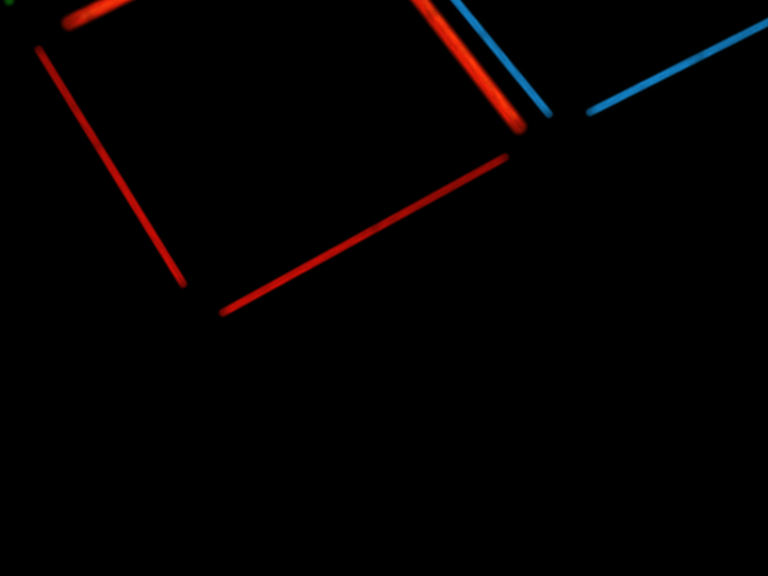
Reproduce this background procedurally as a Shadertoy shader.

```glsl
// Glowing red and blue light tubes forming tilted frames on a black field.

#define RED vec3(0.70, 0.045, 0.018)
#define HOT_RED vec3(0.84, 0.10, 0.025)
#define BLUE vec3(0.07, 0.47, 0.72)
#define GREEN vec3(0.03, 0.30, 0.03)
#define THIN 0.0095
#define THICK 0.0175
#define GRAIN 0.22
#define HALO 0.018

// Gradient noise, roughly -0.7 to 0.7
vec2 hashGradient(vec2 cell) {
    vec2 h = vec2(dot(cell, vec2(127.1, 311.7)), dot(cell, vec2(269.5, 183.3)));
    return 2.0 * fract(sin(h) * 43758.545) - 1.0;
}

float gradientNoise(vec2 p) {
    vec2 i = floor(p), f = fract(p);
    vec2 u = f * f * (3.0 - 2.0 * f);
    vec2 e = vec2(1.0, 0.0);
    float low = mix(dot(hashGradient(i), f),
                    dot(hashGradient(i + e.xy), f - e.xy), u.x);
    float high = mix(dot(hashGradient(i + e.yx), f - e.yx),
                     dot(hashGradient(i + e.xx), f - e.xx), u.x);
    return mix(low, high, u.y);
}

// Soft capsule from a to b; gain is the brightness at each end,
// seam is the place along the tube of a faint joint
vec3 tube(vec2 p, vec2 a, vec2 b, float radius, vec3 color, vec2 gain, float seam) {
    vec2 axis = b - a;
    float len = length(axis);
    vec2 dir = axis / len;
    vec2 local = vec2(dot(p - a, dir), dot(p - a, vec2(-dir.y, dir.x)));
    float along = clamp(local.x / len, 0.0, 1.0);
    float dist = length(local - vec2(clamp(local.x, 0.0, len), 0.0));

    // Rounded body, fading towards its tips
    float body = 1.0 - smoothstep(0.35 * radius, 1.05 * radius, dist);
    float tips = smoothstep(-radius, 2.0 * radius, min(local.x, len - local.x));
    float joint = 1.0 - 0.16 * exp(-pow((along - seam) * len / 0.009, 2.0));
    float level = mix(gain.x, gain.y, smoothstep(seam - 0.25, seam + 0.25, along));

    // Streaks and specks run along the glass
    float grain = gradientNoise(local * vec2(40.0, 180.0) + a * 57.0)
                + 0.5 * gradientNoise(local * vec2(160.0, 260.0) + b * 31.0);
    float light = body * mix(0.5, 1.0, tips) * joint * level * (1.0 + GRAIN * grain);
    return color * (light + HALO * exp(-dist / radius));
}

// Warm streak inside the wide tubes
float streak(vec2 p, vec2 a, vec2 b, float width) {
    vec2 axis = b - a;
    float along = clamp(dot(p - a, axis) / dot(axis, axis), 0.0, 1.0);
    float dist = length(p - a - axis * along);
    float flicker = 0.75 + 0.6 * gradientNoise(p * 75.0);
    return flicker * exp(-dist * dist / (width * width));
}

void mainImage(out vec4 fragColor, in vec2 fragCoord) {
    vec2 p = fragCoord / iResolution.y;
    vec3 color = vec3(0.0);

    // Red frame: two thin sides and two wide sides
    color += tube(p, vec2(0.067, 0.914), vec2(0.318, 0.507), THIN, RED, vec2(0.82, 1.03), 0.41);
    color += tube(p, vec2(0.387, 0.457), vec2(0.877, 0.727), THIN, RED, vec2(1.02, 0.78), 0.54);
    color += tube(p, vec2(0.689, 1.052), vec2(0.901, 0.780), THICK, HOT_RED, vec2(0.95, 1.0), 0.28);
    color += tube(p, vec2(0.120, 0.960), vec2(0.278, 1.038), THICK, HOT_RED, vec2(0.92, 1.0), 0.20);

    // Orange heat in the wide sides
    float heat = streak(p, vec2(0.702, 1.045), vec2(0.892, 0.798), 0.0055)
               + streak(p, vec2(0.145, 0.972), vec2(0.278, 1.037), 0.0060);
    color += heat * vec3(0.12, 0.13, 0.02);

    // Blue corner
    color += tube(p, vec2(0.748, 1.052), vec2(0.953, 0.802), THIN, BLUE, vec2(1.0, 0.95), 0.45);
    color += tube(p, vec2(1.024, 0.805), vec2(1.372, 0.981), THIN, BLUE, vec2(1.0, 0.88), 0.55);

    // Green glint in the upper left corner
    color += GREEN * (1.0 - smoothstep(0.002, 0.013, length(p - vec2(0.016, 0.999))));

    fragColor = vec4(clamp(color, 0.0, 1.0), 1.0);
}
```
